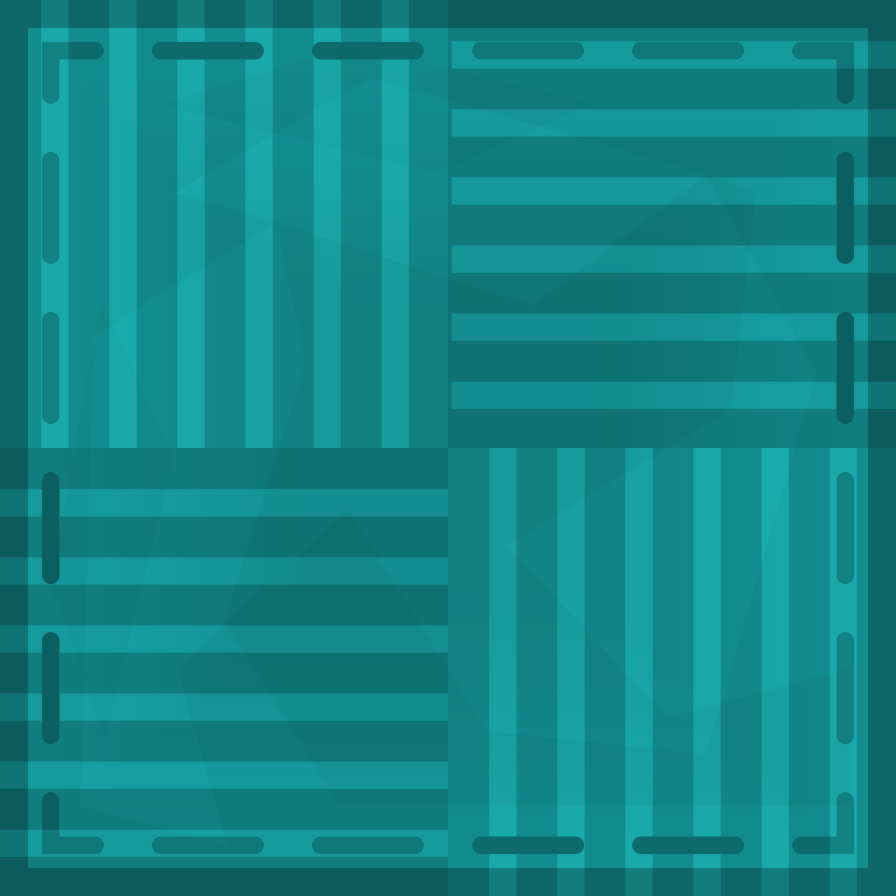
A WebGL 2 fragment shader for this pattern:

```glsl
#version 300 es
precision highp float;

uniform vec2 u_resolution;
out vec4 outColor;

const vec3 GROUND_UPRIGHT = vec3(0.067, 0.512, 0.518);
const vec3 STRIPE_UPRIGHT = vec3(0.092, 0.620, 0.625);
const vec3 GROUND_LEVEL = vec3(0.059, 0.458, 0.464);
const vec3 STRIPE_LEVEL = vec3(0.080, 0.570, 0.575);

const float STRIPE_FIRST = 0.0612;
const float STRIPE_PITCH = 0.0760;
const float STRIPE_HALF = 0.0152;
const float STRIPE_LAST = 5.0;
const float STRIPE_GAP = 0.0040;

const float STITCH_LINE = 0.4434;
const float STITCH_PITCH = 0.1787;
const float STITCH_CORE = 0.0527;
const float STITCH_RADIUS = 0.0098;
const float STITCH_SHADE = 0.77;

const float BORDER_HALF = 0.4688;
const float BORDER_SHADE = 0.74;
const float CENTRE_LIGHT = 0.98;
const float EDGE_LIGHT = 1.07;
const float FACET_LIGHT = 0.035;
const float SHARD_SHADE = 0.025;

const int CORNERS = 12;
const vec2 BROAD_FACET[CORNERS] = vec2[](
  vec2(0.414, 0.087), vec2(0.788, 0.195), vec2(0.911, 0.417), vec2(0.788, 0.842),
  vec2(0.544, 0.816), vec2(0.388, 0.568), vec2(0.198, 0.746), vec2(0.254, 0.944),
  vec2(0.090, 0.900), vec2(0.104, 0.375), vec2(0.307, 0.248), vec2(0.195, 0.215));
const vec2 INNER_FACET[CORNERS] = vec2[](
  vec2(0.307, 0.248), vec2(0.595, 0.341), vec2(0.788, 0.195), vec2(0.844, 0.215),
  vec2(0.816, 0.456), vec2(0.566, 0.609), vec2(0.745, 0.801), vec2(0.950, 0.745),
  vec2(0.950, 0.900), vec2(0.378, 0.898), vec2(0.250, 0.694), vec2(0.341, 0.404));
const vec2 TOP_SHARD[4] = vec2[](
  vec2(0.177, 0.117), vec2(0.388, 0.052), vec2(0.664, 0.115), vec2(0.488, 0.193));
const vec2 SIDE_SHARD[4] = vec2[](
  vec2(0.113, 0.335), vec2(0.194, 0.512), vec2(0.117, 0.823), vec2(0.056, 0.651));

float coverage(float d) {
  float pixel = 0.75 / min(u_resolution.x, u_resolution.y);
  return 1.0 - smoothstep(-pixel, pixel, d);
}

// Signed distance to a closed outline.
float outlineDistance(vec2 p, vec2 v[CORNERS]) {
  float nearest = 10.0;
  float side = 1.0;
  for (int i = 0; i < CORNERS; i++) {
    vec2 a = v[i];
    vec2 b = v[(i + 1) % CORNERS];
    vec2 edge = b - a;
    vec2 w = p - a;
    nearest = min(nearest, length(w - edge * clamp(dot(w, edge) / dot(edge, edge), 0.0, 1.0)));
    bool crosses = (a.y > p.y) != (b.y > p.y);
    if (crosses && p.x < a.x + edge.x * w.y / edge.y) side = -side;
  }
  return side * nearest;
}

// Convex shard as the intersection of its four edges.
float shardDistance(vec2 p, vec2 v[4]) {
  float d = -10.0;
  for (int i = 0; i < 4; i++) {
    vec2 edge = normalize(v[(i + 1) % 4] - v[i]);
    d = max(d, dot(p - v[i], vec2(edge.y, -edge.x)));
  }
  return d;
}

// Row of rounded dashes running along t, at offset n from the middle.
float dashDistance(float t, float n) {
  float cell = t - STITCH_PITCH * (floor(t / STITCH_PITCH) + 0.5);
  float d = length(vec2(max(abs(cell) - STITCH_CORE, 0.0), n - STITCH_LINE)) - STITCH_RADIUS;
  return max(d, t - STITCH_LINE - STITCH_RADIUS);
}

void main() {
  vec2 p = gl_FragCoord.xy / u_resolution;
  p.y = 1.0 - p.y;
  vec2 fromCentre = abs(p - 0.5);
  float reach = max(fromCentre.x, fromCentre.y);

  // Alternating stripe directions in the four quarters.
  bool upright = (p.x < 0.5) == (p.y < 0.5);
  float across = upright ? p.x : p.y;
  float local = mod(across, 0.5) - STRIPE_FIRST;
  float index = clamp(round(local / STRIPE_PITCH), 0.0, STRIPE_LAST);
  float stripe = coverage(abs(local - index * STRIPE_PITCH) - STRIPE_HALF);
  if (!upright && p.x > 0.5) stripe *= 1.0 - coverage(p.x - 0.5 - STRIPE_GAP);

  // Stitches cover every stripe except the outermost one.
  float stitch = coverage(min(dashDistance(fromCentre.x, fromCentre.y),
                              dashDistance(fromCentre.y, fromCentre.x)));
  float outermost = step(STITCH_LINE - 2.0 * STRIPE_HALF, abs(across - 0.5));
  stripe *= 1.0 - stitch * (1.0 - outermost);

  vec3 color = upright ? mix(GROUND_UPRIGHT, STRIPE_UPRIGHT, stripe)
                       : mix(GROUND_LEVEL, STRIPE_LEVEL, stripe);

  // Faint facets and soft light toward the sides.
  float light = mix(CENTRE_LIGHT, EDGE_LIGHT, smoothstep(0.15, BORDER_HALF, reach));
  light += FACET_LIGHT * coverage(outlineDistance(p, BROAD_FACET));
  light -= FACET_LIGHT * coverage(outlineDistance(p, INNER_FACET));
  light -= SHARD_SHADE * coverage(shardDistance(p, TOP_SHARD));
  light -= SHARD_SHADE * coverage(shardDistance(p, SIDE_SHARD));
  color *= light;

  // Stitching and dark border.
  color *= mix(1.0, STITCH_SHADE, stitch);
  color *= mix(BORDER_SHADE, 1.0, coverage(reach - BORDER_HALF));
  outColor = vec4(color, 1.0);
}
```
